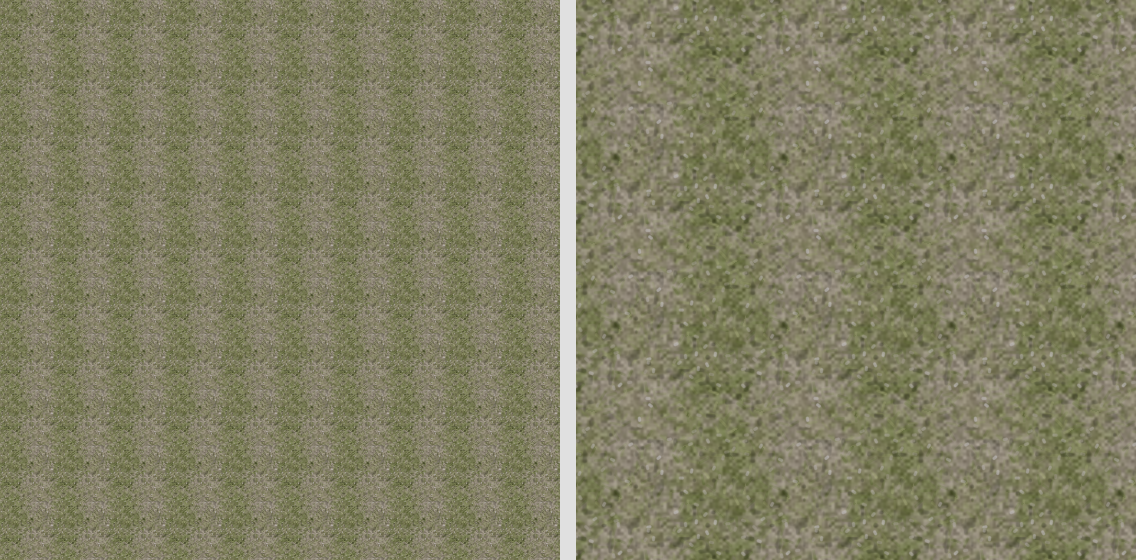
Left, the full canvas; right, a detail of the centre.
This texture is drawn by a three.js fragment shader. Its source:

```glsl
// Sparse mossy grass over bare grey-brown grit, as a ten by ten repeat of one tile.
varying vec2 vUv;

float hash(vec2 p) {
  return fract(sin(dot(p, vec2(127.1, 311.7))) * 43758.5453);
}

// Value noise that wraps after n cells, so the tile joins itself.
float tileNoise(vec2 tile, float n) {
  vec2 p = tile * n;
  vec2 i = floor(p);
  vec2 f = fract(p);
  f = f * f * (3.0 - 2.0 * f);
  vec2 a = mod(i, n) + n;
  vec2 b = mod(i + 1.0, n) + n;
  return mix(mix(hash(a), hash(vec2(b.x, a.y)), f.x),
             mix(hash(vec2(a.x, b.y)), hash(b), f.x), f.y);
}

// Scattered short strokes: x is coverage, y is a random tone per stroke.
vec2 strokes(vec2 tile, float n, float len, float width, float density) {
  vec2 p = tile * n;
  vec2 result = vec2(0.0);
  for (int y = -1; y <= 1; y++) {
    for (int x = -1; x <= 1; x++) {
      vec2 cell = floor(p) + vec2(float(x), float(y));
      vec2 id = mod(cell, n) + n * 3.0;
      vec2 center = cell + vec2(hash(id + 0.3), hash(id + 0.7));
      float angle = 6.2832 * hash(id + 1.9);
      vec2 dir = vec2(cos(angle), sin(angle));
      vec2 d = p - center;
      d -= dir * clamp(dot(d, dir), -len, len);
      float cover = 1.0 - smoothstep(width * 0.4, width * 1.4, length(d));
      cover *= step(hash(id + 4.1), density);
      if (cover > result.x) result = vec2(cover, hash(id + 5.3));
    }
  }
  return result;
}

void main() {
  vec2 tile = fract(vUv * 10.0);

  // Continuous upright bands of bare ground with finely ragged borders
  float wander = 0.04 * sin(6.2832 * tile.y);
  float bare = 0.5 - 0.26 * cos(6.2832 * (tile.x - 0.2 + wander));
  bare += 0.20 * (tileNoise(tile, 5.0) - 0.5);
  bare += 0.45 * (tileNoise(tile, 14.0) - 0.5);
  bare += 0.60 * (tileNoise(tile, 29.0) - 0.5);
  bare = smoothstep(0.0, 1.0, bare);

  // Moss to grit, with a drift of dry straw
  vec3 color = mix(vec3(0.43, 0.45, 0.285), vec3(0.575, 0.54, 0.485), bare);
  float straw = smoothstep(0.45, 0.85, tileNoise(tile, 9.0));
  color = mix(color, vec3(0.52, 0.50, 0.37), 0.35 * straw);

  // Thin grass blades, mostly where the moss is thick
  vec2 blade = strokes(tile, 18.0, 0.45, 0.16, 0.7);
  vec3 bladeColor = mix(vec3(0.38, 0.42, 0.23), vec3(0.57, 0.58, 0.40), blade.y);
  color = mix(color, bladeColor, blade.x * mix(0.55, 0.25, bare));

  // Fine grain and small shaded gaps
  color += 0.16 * (tileNoise(tile, 51.0) - 0.5);
  color += 0.07 * (tileNoise(tile, 37.0) - 0.5);
  color *= 1.0 - 0.20 * smoothstep(0.68, 0.95, tileNoise(tile, 26.0));

  // Pale chips of stone and dead stalks
  vec2 chip = strokes(tile, 19.0, 0.12, 0.19, 0.18);
  vec3 chipColor = mix(vec3(0.62, 0.59, 0.53), vec3(0.77, 0.76, 0.77), chip.y);
  color = mix(color, chipColor, chip.x * mix(0.4, 0.65, bare));

  gl_FragColor = vec4(color, 1.0);
}
```
